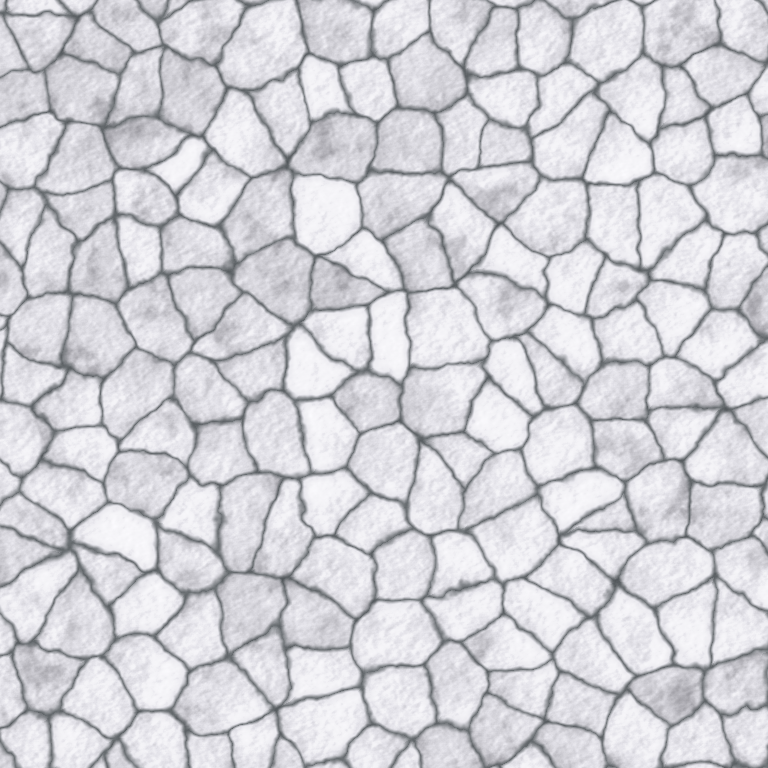
Reproduce this texture procedurally as a Shadertoy shader.

```glsl
vec2 hash2(vec2 p) {
    vec3 q = fract(p.xyx * vec3(0.1031, 0.1030, 0.0973));
    q += dot(q, q.yzx + 33.33);
    return fract((q.xx + q.yz) * q.zy);
}

float noise(vec2 p) {
    vec2 i = floor(p), f = fract(p);
    f = f * f * (3.0 - 2.0 * f);
    return mix(mix(hash2(i).x, hash2(i + vec2(1, 0)).x, f.x),
               mix(hash2(i + vec2(0, 1)).x, hash2(i + vec2(1, 1)).x, f.x), f.y);
}

float fbm(vec2 p) {
    float sum = 0.0, amp = 0.5;
    for (int i = 0; i < 5; i++) {
        sum += amp * noise(p);
        p = mat2(1.6, 1.2, -1.2, 1.6) * p + 17.3;
        amp *= 0.5;
    }
    return sum;
}

vec2 wobble(vec2 p) {
    return vec2(noise(p), noise(p + 57.0)) - 0.5;
}

float smoothMin(float a, float b, float k) {
    float h = max(k - abs(a - b), 0.0) / k;
    return min(a, b) - h * h * k * 0.25;
}

vec2 stoneCentre(vec2 cell) {
    return cell + 0.5 + 0.9 * (hash2(cell + 40.0) - 0.5);
}

// Returns joint distance, facing of the nearest joint, and a stone id
vec4 paving(vec2 p) {
    vec2 home = floor(p), nearCell = home, toNear = vec2(0.0);
    float best = 9.0;
    for (int y = -2; y <= 2; y++)
    for (int x = -2; x <= 2; x++) {
        vec2 cell = home + vec2(x, y);
        vec2 r = stoneCentre(cell) - p;
        if (dot(r, r) < best) {
            best = dot(r, r);
            toNear = r;
            nearCell = cell;
        }
    }
    float joint = 9.0, closest = 9.0, facing = 0.0;
    for (int y = -2; y <= 2; y++)
    for (int x = -2; x <= 2; x++) {
        if (x == 0 && y == 0) continue;
        vec2 r = stoneCentre(nearCell + vec2(x, y)) - p;
        vec2 normal = normalize(r - toNear);
        float d = dot(0.5 * (r + toNear), normal);
        joint = smoothMin(joint, d, 0.09);
        if (d < closest) {
            closest = d;
            facing = dot(normal, vec2(0.6, -0.8));
        }
    }
    return vec4(joint, facing, hash2(nearCell + 9.0));
}

void mainImage(out vec4 fragColor, in vec2 fragCoord) {
    vec2 uv = fragCoord / iResolution.y;
    vec2 p = uv * 13.0 + 3.0;
    vec4 stone = paving(p + 0.22 * wobble(p * 1.4) + 0.09 * wobble(p * 5.0)
                          + 0.025 * wobble(p * 14.0));

    // Stone face: tone per stone, stains and pressed grain
    float stain = fbm(p * 0.55 + stone.zw * 3.0);
    float mottle = fbm(p * 2.6 + 20.0);
    vec2 g = mat2(0.9, -0.45, 0.45, 0.9) * uv * vec2(110.0, 150.0);
    float grain = fbm(g) - fbm(g + vec2(-0.35, 0.45));
    float face = 0.897 + 0.07 * (stone.z - 0.5);
    face -= 0.26 * (stain - 0.48) + 0.16 * (mottle - 0.48);
    face -= 0.10 * smoothstep(0.52, 0.75, mottle) * smoothstep(0.4, 0.6, stain);
    face += 0.17 * grain + 0.05 * (noise(uv * 230.0) - 0.5);
    face = min(face, 0.95 + 0.25 * (face - 0.95));

    // Joint: dark core with a soft shoulder, heavier on the shaded side
    float wear = noise(p * 2.3 + 70.0) - 0.5;
    float d = stone.x - 0.008 * stone.y + 0.014 * wear;
    float open = smoothstep(-0.02, 0.075, d);
    float core = 0.43 + 0.07 * (noise(p * 6.0) - 0.5) + 0.12 * grain;
    float tone = mix(core, face, open);
    tone -= 0.035 * (1.0 - smoothstep(0.05, 0.2, stone.x));

    // Cool violet stone, slightly teal joints
    vec3 tint = mix(vec3(-0.012, 0.008, 0.022), vec3(0.004, 0.0, 0.026), open);
    tint *= mix(1.0, 0.5, smoothstep(0.88, 0.97, tone));
    fragColor = vec4(clamp(tone + tint, 0.0, 1.0), 1.0);
}
```
